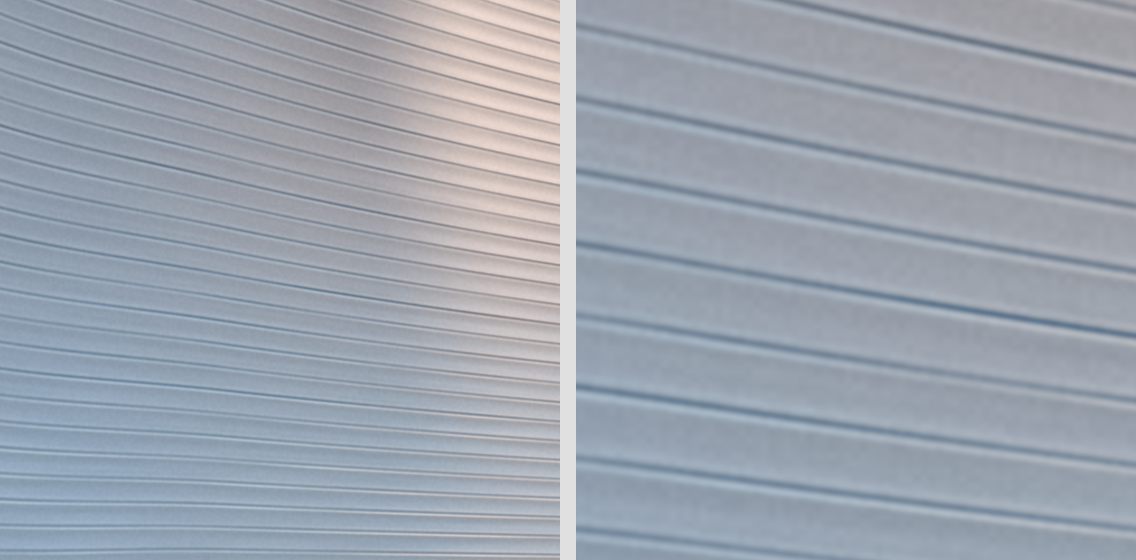
Left: the whole. Right: its middle third, enlarged.
Give the GLSL for this texture, as a Shadertoy shader.

```glsl
// Pale lap siding seen in perspective: converging grooves, cool shade and a warm glow at the upper right.

float hash(vec2 p) {
    vec3 q = fract(vec3(p.xyx) * vec3(0.1031, 0.1030, 0.0973));
    q += dot(q, q.yzx + 33.33);
    return fract((q.x + q.y) * q.z);
}

float valueNoise(vec2 p) {
    vec2 cell = floor(p), f = fract(p);
    f = f * f * (3.0 - 2.0 * f);
    return mix(mix(hash(cell), hash(cell + vec2(1, 0)), f.x),
               mix(hash(cell + vec2(0, 1)), hash(cell + vec2(1, 1)), f.x), f.y);
}

// Board coordinate: whole numbers fall on the grooves, counted upwards
float boardRow(vec2 uv) {
    float height = uv.y + 0.042;
    float rise = height * (22.0 - 1.05 * height);
    return rise * (1.0 + 0.36 * uv.x) - 1.3 - 0.24 * smoothstep(0.0, 0.4, uv.x);
}

// Soft stripe that keeps its weight when narrower than a pixel
float stripe(float d, float width, float blur) {
    float w = sqrt(width * width + blur * blur);
    return exp(-d * d / (w * w)) * width / w;
}

// Broad light across the wall
vec3 wallLight(vec2 uv) {
    vec3 cool = mix(vec3(0.55, 0.63, 0.71), vec3(0.56, 0.60, 0.655), smoothstep(0.1, 0.95, uv.y));
    vec3 neutral = mix(vec3(0.57, 0.63, 0.69), vec3(0.63, 0.62, 0.64), smoothstep(0.15, 0.8, uv.y));
    vec3 color = mix(cool, neutral, smoothstep(0.05, 0.65, uv.x));
    float shade = smoothstep(0.4, 0.66, uv.x) * smoothstep(0.65, 1.0, uv.y);
    color *= 1.0 - 0.06 * shade;
    float edge = 0.62 + 0.05 * (1.0 - uv.y);
    float glow = smoothstep(edge, edge + mix(0.36, 0.22, uv.y), uv.x);
    return mix(color, vec3(0.86, 0.785, 0.75), glow * mix(0.25, 0.97, smoothstep(0.05, 0.9, uv.y)));
}

void mainImage(out vec4 fragColor, in vec2 fragCoord) {
    vec2 uv = fragCoord / iResolution.xy;
    float row = boardRow(uv);
    float blur = 0.5 * fwidth(row);
    float groove = round(row);
    float d = row - groove;
    float down = fract(-row);
    float warm = smoothstep(0.6, 0.95, uv.x);
    float upper = smoothstep(0.1, 0.5, uv.y);

    // Each board brightens from its shaded top to its lit lower lip
    float ramp = smoothstep(0.1, 0.8, down) * (1.0 - smoothstep(0.88, 1.0, down));
    vec3 color = wallLight(uv);
    color *= 1.0 + mix(mix(0.1, 0.05, upper), 0.17, warm) * (ramp - 0.45);

    // Bright lips on both sides of the groove, bluer on the left
    float wear = valueNoise(vec2(uv.x * 7.0, groove * 7.3));
    vec3 lipColor = mix(vec3(0.68, 0.76, 0.82), vec3(0.86, 0.80, 0.78), smoothstep(0.35, 0.95, uv.x));
    float lip = stripe(d + 0.11, 0.065, blur) * mix(0.95, 0.6, upper)
              + stripe(d - 0.13, 0.07, blur) * 0.3;
    color = mix(color, lipColor, clamp(lip * (0.55 + 0.6 * wear), 0.0, 1.0));

    // Thin dark groove, faint near the ground and broken along its length
    float strength = mix(0.22, 0.62, upper) * (0.3 + 0.5 * hash(vec2(groove, 4.0)) + 0.7 * wear);
    vec3 grooveColor = mix(vec3(0.32, 0.44, 0.55), vec3(0.38, 0.40, 0.44), smoothstep(0.35, 0.9, uv.y));
    grooveColor = mix(grooveColor, vec3(0.50, 0.47, 0.48), warm * upper);
    color = mix(color, grooveColor, clamp(strength * stripe(d, 0.05, blur), 0.0, 0.9));

    // Faint streaks along the boards and fine grain
    color += 0.025 * (valueNoise(vec2(uv.x * 6.0, row * 5.0)) - 0.5);
    color += 0.022 * (valueNoise(uv * 220.0) - 0.5);
    fragColor = vec4(color, 1.0);
}
```
